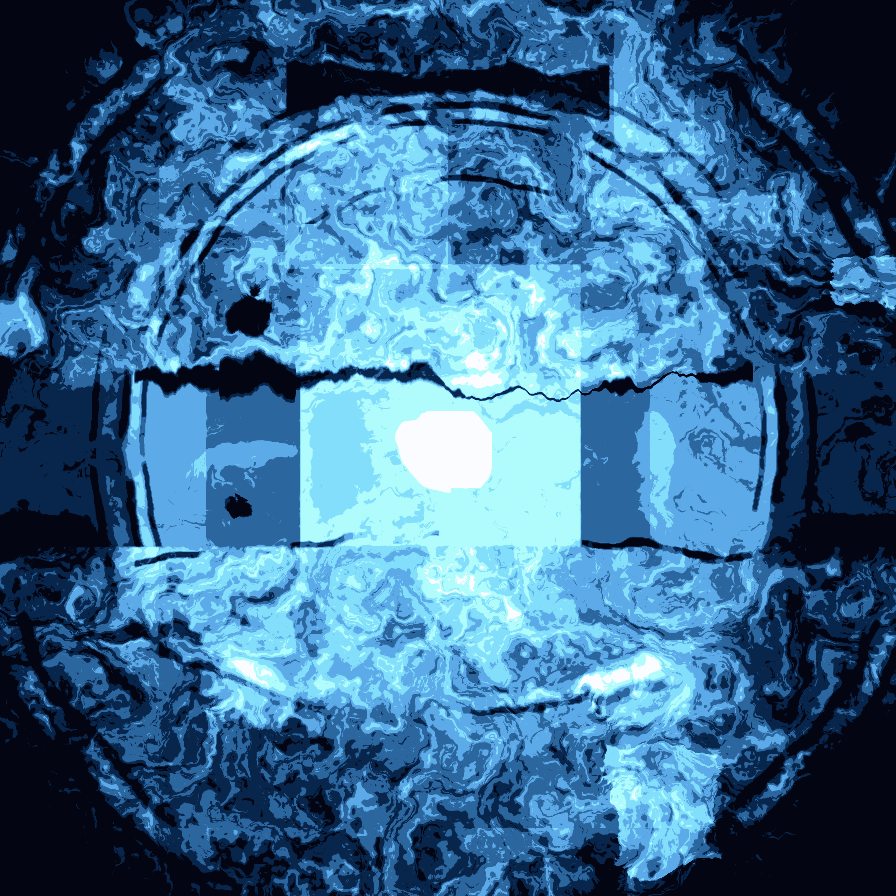
This background is drawn by a WebGL 2 fragment shader. Its source:

```glsl
#version 300 es
precision highp float;
// A glowing round chamber in posterised icy blues: a radial brightness field
// is shaped by rings, blocks, a bowl and jagged seams, broken up with warped
// noise, then mapped through a stepped palette.

uniform vec2 u_resolution;
out vec4 outColor;

// Palette, dark to light
const vec3 PALETTE[7] = vec3[7](
  vec3(0.01, 0.02, 0.07), vec3(0.03, 0.15, 0.30), vec3(0.17, 0.40, 0.62),
  vec3(0.36, 0.67, 0.91), vec3(0.51, 0.87, 0.98), vec3(0.69, 0.99, 0.99),
  vec3(0.98, 0.99, 1.00));

// Layout, in units of the canvas
const vec2 CENTER = vec2(0.505, 0.515);
const float INNER_RADIUS = 0.367;
const float ARCH_RADIUS = 0.285;
const float OUTER_RADIUS = 0.533;
const vec2 BOWL_CENTER = vec2(0.5, 0.375);
const vec2 BOWL_SIZE = vec2(0.365, 0.17);
const vec2 CORE = vec2(0.499, 0.496);
const float CORE_RADIUS = 0.056;
const vec2 BAND = vec2(0.39, 0.58);
const float TILE = 0.157;
const float SWIRL_GAIN = 4.6;
const float GRAIN_GAIN = 4.0;

float hash(vec2 p) {
  vec3 q = fract(vec3(p.xyx) * 0.1031);
  q += dot(q, q.yzx + 33.33);
  return fract((q.x + q.y) * q.z);
}

float noise(vec2 p) {
  vec2 i = floor(p), f = fract(p);
  f = f * f * (3.0 - 2.0 * f);
  return mix(mix(hash(i), hash(i + vec2(1, 0)), f.x),
             mix(hash(i + vec2(0, 1)), hash(i + 1.0), f.x), f.y);
}

// Fractal noise centred on zero
float fbm(vec2 p) {
  float sum = 0.0, gain = 0.5;
  for (int i = 0; i < 5; i++) {
    sum += gain * (noise(p) - 0.5);
    p = mat2(1.6, 1.2, -1.2, 1.6) * p + 7.3;
    gain *= 0.5;
  }
  return sum;
}

// Soft masks: rectangle, ellipse and line
float box(vec2 p, float x0, float y0, float x1, float y1) {
  vec2 d = max(vec2(x0, y0) - p, p - vec2(x1, y1));
  return 1.0 - smoothstep(-0.001, 0.001, max(d.x, d.y));
}
float blob(vec2 p, float x, float y, float w, float h) {
  return 1.0 - smoothstep(0.85, 1.15, length((p - vec2(x, y)) / vec2(w, h)));
}
float line(float d, float width) {
  return 1.0 - smoothstep(width * 0.4, width, abs(d));
}

// Stepped palette lookup with antialiased borders
vec3 posterise(float level) {
  float soft = clamp(fwidth(level) * 0.5, 0.01, 0.25);
  vec3 color = PALETTE[0];
  for (int i = 1; i < 7; i++)
    color = mix(color, PALETTE[i], smoothstep(-soft, soft, level - float(i) + 0.5));
  return color;
}

void main() {
  vec2 p = gl_FragCoord.xy / u_resolution;
  vec2 warp = vec2(fbm(p * 13.0), fbm(p * 13.0 + 31.7));
  float swirl = fbm(p * 15.0 + warp * 6.0);
  float grain = fbm(p * 60.0 + warp * 18.0);
  float broken = smoothstep(-0.1, 0.08, fbm(p * 22.0 + 53.0));
  vec2 q = p + warp * 0.06 + grain * 0.015;
  float r = length(p - CENTER), side = abs(p.x - 0.5);
  float ring = r - INNER_RADIUS + warp.x * 0.018;
  float inside = 1.0 - smoothstep(-0.006, 0.006, ring);

  // Radial light, dim surroundings and black corners
  float level = 4.2 - 6.0 * r + 0.25 * inside;
  level -= 2.0 * smoothstep(0.5, 0.64, length(p - 0.5));
  level -= 0.5 * smoothstep(0.36, 0.46, side);
  level += 0.6 * hash(floor((p - vec2(0.335, 0.39)) / TILE) + 20.0) - 0.3;

  // Bright bowl with a pale rim
  float bowl = length((p - BOWL_CENTER + warp * 0.05) / BOWL_SIZE) - 1.0;
  float lower = smoothstep(0.392, 0.388, p.y);
  level += lower * (0.6 * smoothstep(0.04, -0.04, bowl) - 0.2);
  level += lower * broken * (line(bowl + 0.04, 0.07) - 1.6 * line(bowl - 0.05, 0.03));

  // Blocks, lit patches and the shadow above the arch
  level += 0.9 * box(p, 0.318, 0.7, 0.5, 0.86) * inside;
  level += 0.8 * box(p, 0.335, 0.58, 0.648, 0.705);
  level += 0.8 * box(p, 0.685, 0.83, 0.775, 1.0);
  level += 1.9 * box(q, 0.685, 0.03, 0.81, 0.17);
  level += 2.3 * box(q, 0.92, 0.65, 1.1, 0.72);
  level += 2.6 * blob(q, 0.0, 0.63, 0.048, 0.036);
  level += 1.8 * blob(q, 0.28, 0.22, 0.05, 0.035);
  level += 2.0 * blob(q, 0.71, 0.225, 0.065, 0.035);
  float gap = abs(p.y - 0.902 + warp.y * 0.05) - 0.1 * side;
  level -= 2.4 * box(p, 0.32, 0.8, 0.68, 1.0) * smoothstep(0.01, 0.004, gap);

  // Calm middle band made of flat panels
  float band = (1.0 - lower) * smoothstep(0.012, -0.012, p.y - BAND.y + warp.x * 0.06);
  float panel = mix(2.75, 2.1, box(p, 0.23, 0.3, 0.725, 0.6));
  panel = mix(panel, 4.75, box(p, 0.335, 0.3, 0.648, 0.6));
  panel += 0.9 * blob(q, 0.74, 0.47, 0.022, 0.075);
  panel += 0.9 * blob(q, 0.275, 0.485, 0.055, 0.015);
  panel -= 0.7 * blob(q, 0.385, 0.49, 0.035, 0.07);
  level = mix(level, mix(0.7, panel, inside), band);
  level += (swirl * SWIRL_GAIN + grain * GRAIN_GAIN) * mix(1.0, 0.28, band);

  // Concentric rings, broken by noise
  float upper = broken * (1.0 - lower);
  level -= upper * 2.0 * (line(ring, 0.006) + line(ring + 0.02, 0.004));
  level += upper * 0.8 * (line(ring + 0.01, 0.007) + line(ring - 0.018, 0.012));
  level -= upper * 1.5 * line(ring - 0.036, 0.005);
  level -= 2.0 * broken * line(ring + INNER_RADIUS - ARCH_RADIUS, 0.004) * step(0.75, p.y);
  float outer = length(p - 0.5) + warp.y * 0.03 - OUTER_RADIUS;
  float corner = smoothstep(0.28, 0.36, side) * smoothstep(0.16, 0.22, abs(p.y - 0.5));
  level += corner * broken * 1.1 * line(outer, 0.014);
  level -= corner * 1.5 * line(abs(outer) - 0.02, 0.008);

  // Jagged seams above and below the band, with froth on the upper one
  float span = box(p, 0.15, 0.3, 0.84, 0.7);
  float seam = p.y - BAND.y + 0.018 * blob(p, 0.57, 0.58, 0.07, 0.1)
             + 0.05 * fbm(p.xx * vec2(24.0, 7.0)) + 0.03 * warp.y;
  float thick = 0.008 + 0.014 * box(p, 0.245, 0.5, 0.33, 0.7)
              + 0.05 * fbm(p.xx * vec2(19.0, 5.0) + 4.0);
  level -= 3.4 * span * line(seam, max(thick, 0.002));
  level += 1.2 * span * broken * line(seam - 0.017, 0.01);
  float sill = p.y - BAND.x - 0.004 + 0.12 * side * side + 0.035 * warp.y;
  level -= 3.4 * span * broken * line(sill, 0.005) * (1.0 - box(p, 0.49, 0.3, 0.65, 0.5));

  // Dark spots, side shadows and the white core
  level -= 3.2 * blob(q, 0.283, 0.653, 0.022, 0.02);
  level -= 2.2 * blob(q, 0.27, 0.435, 0.012, 0.01);
  level -= 1.5 * line(p.y - 0.398, 0.035) * smoothstep(0.38, 0.42, side);
  float core = smoothstep(0.002, -0.002, length(p - CORE + warp * 0.03) - CORE_RADIUS);
  core *= 1.0 - blob(q, 0.452, 0.537, 0.022, 0.02);
  core *= 1.0 - box(p, 0.503, 0.42, 0.56, 0.455);
  level = mix(level, 6.2, core * box(p, 0.4, 0.4, 0.549, 0.541));

  outColor = vec4(posterise(level), 1.0);
}
```
